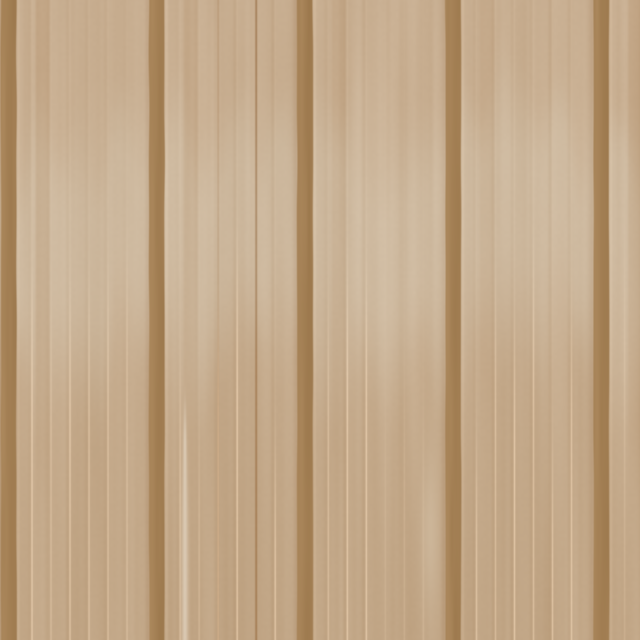
This texture is drawn by a WebGL 1 fragment shader. Its source:

```glsl
precision highp float;
// Pale wooden planks standing upright, parted by dark grooves, with fine vertical grain.
uniform vec2 u_resolution;

float hash(vec2 p) {
  return fract(sin(dot(p, vec2(12.99, 78.23))) * 4375.85);
}

float noise(vec2 p) {
  vec2 i = floor(p), f = fract(p);
  f = f * f * (3.0 - 2.0 * f);
  return mix(mix(hash(i), hash(i + vec2(1, 0)), f.x),
             mix(hash(i + vec2(0, 1)), hash(i + 1.0), f.x), f.y);
}

// Soft ridge of the given half width around zero.
float ridge(float d, float halfWidth) {
  return exp(-d * d / (halfWidth * halfWidth));
}

// Flat stripe with softened edges.
float stripe(float d, float halfWidth, float blur) {
  return 1.0 - smoothstep(halfWidth - blur, halfWidth + blur, abs(d));
}

void main() {
  vec2 uv = gl_FragCoord.xy / u_resolution;
  float blur = max(0.0018, 1.0 / u_resolution.x);
  float pitch = 0.2315;
  float cell = (uv.x - 0.0135) / pitch;
  float plank = floor(cell);
  float across = fract(cell) * pitch;

  // Base tone with a pale sheen over the upper middle
  vec3 wood = mix(vec3(0.757, 0.650, 0.525), vec3(0.785, 0.685, 0.570),
                  smoothstep(0.0, 0.75, uv.y));
  float wave = uv.y + 0.16 * (noise(vec2(uv.x * 32.0, uv.y * 3.0)) - 0.5)
             + 0.08 * (noise(vec2(uv.x * 7.0 + 3.0, 2.0)) - 0.5);
  float sheen = smoothstep(0.34, 0.60, wave) * (1.0 - smoothstep(0.70, 0.88, wave));
  wood = mix(wood, vec3(0.812, 0.733, 0.632), 0.88 * sheen);

  // Long grain, broad and fine
  float broad = noise(vec2(uv.x * 48.0, uv.y * 2.5 + plank * 5.0)) - 0.5;
  float fine = noise(vec2(uv.x * 150.0, uv.y * 1.2 + 9.0)) - 0.5;
  wood += (0.034 * broad + 0.020 * fine) * vec3(0.8, 1.0, 1.2);
  wood += 0.006 * (noise(uv * 190.0) - 0.5);

  // Warm strip near the left side of each plank
  float strip = stripe(across - 0.053, 0.011, 0.003) * smoothstep(0.15, 0.6, uv.y);
  wood -= strip * (0.45 + 0.55 * hash(vec2(plank, 4.0))) * vec3(0.030, 0.044, 0.056);

  // Evenly spaced hairlines: pale ones fade upward, some are dark full length
  for (int k = 0; k < 6; k++) {
    float n = float(k);
    float d = across - 0.0365 - 0.0297 * n;
    float strength = hash(vec2(plank + 2.0, n * 3.0 + 1.0));
    float reach = 0.28 + 0.3 * hash(vec2(n, plank + 7.0));
    float fade = 1.0 - smoothstep(reach - 0.2, reach + 0.12, uv.y);
    float dark = plank == 1.0 ? 0.0 : 1.0;
    if (plank == 0.0 || plank == 1.0) dark = 0.0;
    wood += ridge(d, 0.0016) * (0.10 * fade + 0.012) * (0.25 + 0.75 * strength);
    wood -= ridge(d + 0.004, 0.003) * 0.025 * strength * vec3(0.8, 1.0, 1.2);
    if (plank == 1.0 && (k == 2 || k == 4)) {
      dark = k == 4 ? 1.0 : 0.45;
      wood -= ridge(d, 0.0019) * dark * vec3(0.13, 0.17, 0.20);
    }
  }

  // One worn, bright scratch tapering toward its top
  float taper = 1.0 - smoothstep(0.12, 0.41, uv.y);
  float scratch = ridge(uv.x - 0.289, 0.0022 + 0.0026 * taper)
                * (1.0 - smoothstep(0.30, 0.41, uv.y));
  wood = mix(wood, vec3(0.875, 0.815, 0.735), 0.8 * scratch);

  // Pale rubbed patch low on the third plank
  float patchShape = ridge(uv.x - 0.672, 0.014) * ridge(uv.y - 0.17, 0.12);
  wood = mix(wood, vec3(0.820, 0.738, 0.632), 0.65 * patchShape);

  // Groove with slightly uneven edges, a shaded left lip and a lit right lip
  float side = across > 0.5 * pitch ? across - pitch : across;
  float wobble = 0.0012 * (noise(vec2(plank * 3.0, uv.y * 12.0)) - 0.5);
  float groove = stripe(side + wobble, 0.0122, blur);
  wood -= ridge(side + 0.014, 0.005) * vec3(0.035, 0.045, 0.050);
  wood += ridge(side - 0.0155, 0.0022) * 0.025;
  vec3 grooveColor = mix(vec3(0.660, 0.520, 0.350), vec3(0.625, 0.485, 0.315),
                         smoothstep(-0.010, 0.006, side));
  grooveColor += 0.025 * (noise(vec2(uv.x * 180.0, uv.y * 6.0)) - 0.5);

  gl_FragColor = vec4(mix(wood, grooveColor, groove), 1.0);
}
```
